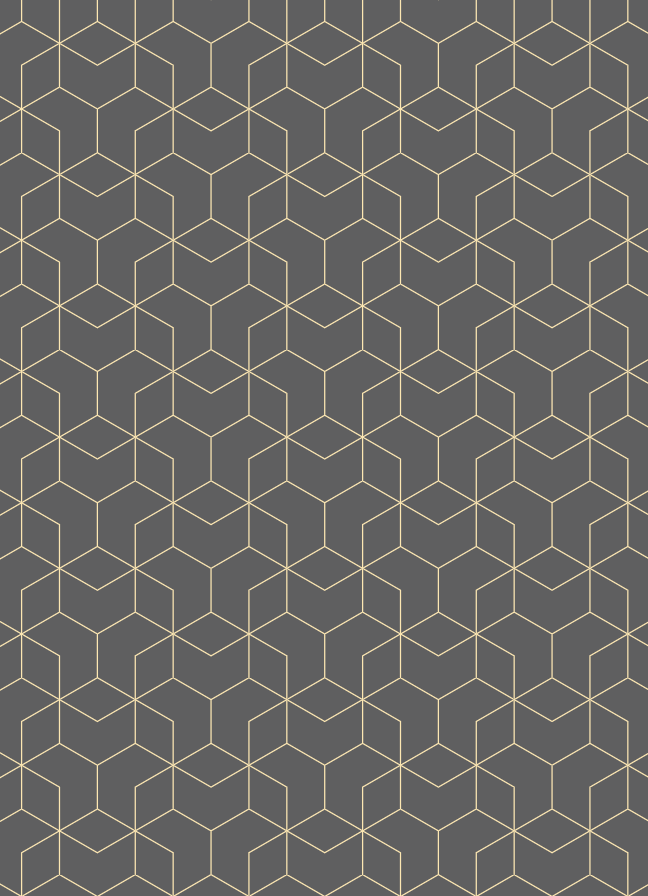
Give the GLSL for this pattern, as a Shadertoy shader.

```glsl
// Fine cream lines on charcoal: six-armed stars and Y joints on a triangular lattice, in half-drop columns.

const vec3 GROUND_COLOR = vec3(0.373, 0.373, 0.378);
const vec3 LINE_COLOR = vec3(0.99, 0.905, 0.70);
const float EDGE_LENGTH = 0.04883;             // in canvas heights
const float LINE_WIDTH = 0.0014;               // in canvas heights
const vec2 STAR_ORIGIN = vec2(0.0008, 0.0727); // x from canvas centre, y from bottom
const float COLUMN_STEP = 0.8660254;           // lattice column spacing, in edges
const float ROW_PERIOD = 3.0;                  // vertical repeat, in edges

float segmentDistance(vec2 p, vec2 a, vec2 b) {
    vec2 pa = p - a, ba = b - a;
    return length(pa - ba * clamp(dot(pa, ba) / dot(ba, ba), 0.0, 1.0));
}

// Six unit arms; folding both axes leaves one vertical and one slanted arm.
float starDistance(vec2 p) {
    p = abs(p);
    float upright = segmentDistance(p, vec2(0.0), vec2(0.0, 1.0));
    float slanted = segmentDistance(p, vec2(0.0), vec2(COLUMN_STEP, 0.5));
    return min(upright, slanted);
}

// A stem with two rising arms, mirrored about x = 0.
float yJointDistance(vec2 p) {
    vec2 fork = vec2(0.0, 1.5);
    float stem = segmentDistance(p, vec2(0.0, 0.5), fork);
    float arm = segmentDistance(p, fork, vec2(COLUMN_STEP, 2.0));
    return min(stem, arm);
}

float latticeDistance(vec2 p) {
    // Three lattice columns per repeat; each repeat drops by half a period.
    float repeatWidth = 3.0 * COLUMN_STEP;
    float column = round(p.x / repeatWidth);
    p.x = abs(p.x - column * repeatWidth);
    p.y = mod(p.y + 0.5 * ROW_PERIOD * column + 1.0, ROW_PERIOD) - 1.0;

    float ownStar = starDistance(p - vec2(COLUMN_STEP, 0.0));
    float neighbourStar = starDistance(p - vec2(2.0 * COLUMN_STEP, 0.5 * ROW_PERIOD));
    return min(min(ownStar, neighbourStar), yJointDistance(p));
}

// Share of a pixel-wide box covered by the line.
float lineCoverage(float d, float pixel) {
    float halfWidth = 0.5 * LINE_WIDTH;
    float inner = max(d - 0.5 * pixel, -halfWidth);
    float outer = min(d + 0.5 * pixel, halfWidth);
    return clamp((outer - inner) / pixel, 0.0, 1.0);
}

void mainImage(out vec4 fragColor, in vec2 fragCoord) {
    float pixel = 1.0 / iResolution.y;
    vec2 position = (fragCoord - vec2(0.5 * iResolution.x, 0.0)) * pixel;
    float d = latticeDistance((position - STAR_ORIGIN) / EDGE_LENGTH) * EDGE_LENGTH;
    fragColor = vec4(mix(GROUND_COLOR, LINE_COLOR, lineCoverage(d, pixel)), 1.0);
}
```
